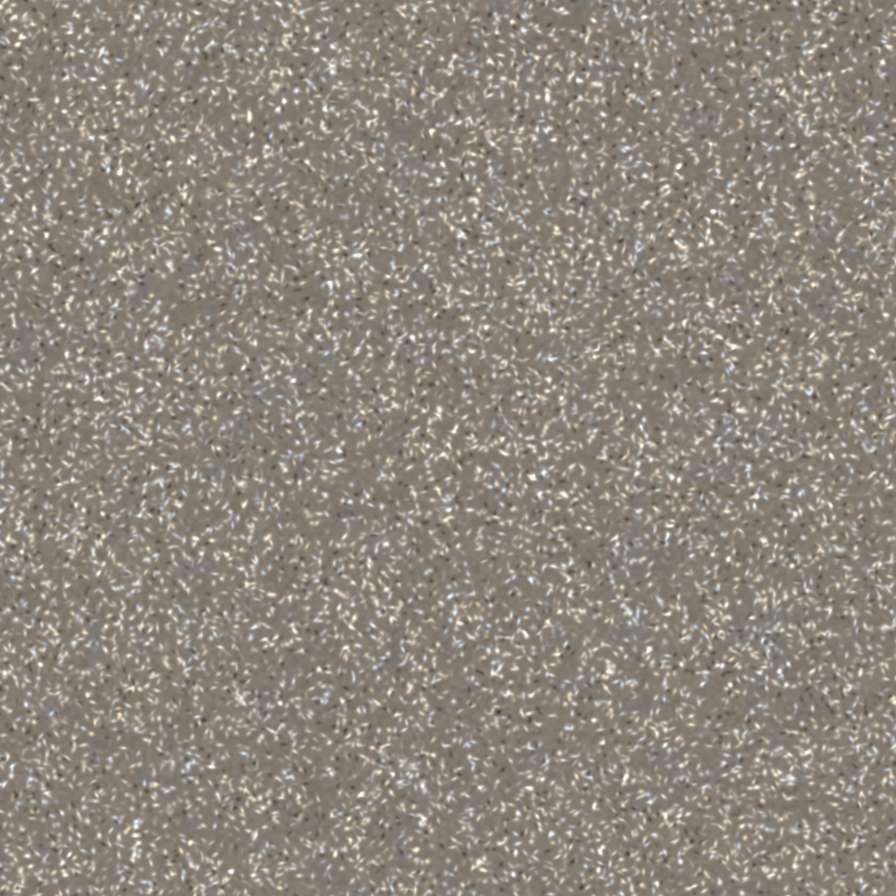
Give the GLSL for this texture, as a Shadertoy shader.

```glsl
vec4 hash4(vec2 cell, float seed) {
    vec4 p = fract(vec4(cell.xyx, cell.y + seed) * vec4(0.1031, 0.1030, 0.0973, 0.1099) + seed * 0.137);
    p += dot(p, p.wzxy + 33.33);
    return fract((p.xxyz + p.yzzw) * p.zywx);
}

float valueNoise(vec2 p, float seed) {
    vec2 cell = floor(p), f = fract(p);
    f = f * f * (3.0 - 2.0 * f);
    float low = mix(hash4(cell, seed).x, hash4(cell + vec2(1, 0), seed).x, f.x);
    float high = mix(hash4(cell + vec2(0, 1), seed).x, hash4(cell + vec2(1, 1), seed).x, f.x);
    return mix(low, high, f.y);
}

// Sum of soft, randomly turned elliptical flecks; one candidate per grid cell
vec3 flecks(vec2 uv, float cells, float radius, float stretch, float density, float seed) {
    vec2 p = uv * cells, home = floor(p);
    vec3 light = vec3(0);
    for (int y = -1; y <= 1; y++)
    for (int x = -1; x <= 1; x++) {
        vec2 cell = home + vec2(x, y);
        vec4 place = hash4(cell, seed), look = hash4(cell, seed + 7.0);
        float clump = valueNoise(cell / cells * 28.0, seed + 3.0);
        float present = step(place.z, density * (0.5 + clump));
        float angle = 6.2832 * place.w;
        vec2 axis = vec2(cos(angle), sin(angle));
        vec2 d = (p - cell - place.xy) / cells;
        float aspect = 1.0 + stretch * look.x;
        vec2 q = vec2(dot(d, axis), dot(d, vec2(-axis.y, axis.x)));
        q *= vec2(inversesqrt(aspect), sqrt(aspect)) / radius;
        vec3 tint = mix(vec3(1.06, 1.0, 0.84), vec3(0.80, 1.0, 1.22), look.y * look.y * 1.2);
        light += present * look.z * tint * exp(-dot(q, q));
    }
    return light;
}

void mainImage(out vec4 fragColor, in vec2 fragCoord) {
    vec2 uv = fragCoord / iResolution.y;

    // Taupe ground with faint mottling
    float fine = valueNoise(uv * 210.0, 1.0) - 0.5;
    float broad = valueNoise(uv * 45.0, 2.0) - 0.5;
    vec3 color = vec3(0.507, 0.472, 0.432) + 0.055 * fine + 0.022 * broad;

    // Cool patches
    float cool = smoothstep(0.6, 1.0, valueNoise(uv * 38.0, 4.0));
    color += cool * vec3(-0.012, 0.004, 0.028);

    // Dark grit
    color -= 0.17 * flecks(uv, 97.0, 0.0027, 1.0, 0.42, 11.0).g;

    // Bright mineral grains, then rare long flakes
    color += 0.41 * flecks(uv, 110.0, 0.0028, 1.2, 0.5, 23.0);
    color += 0.41 * flecks(uv, 116.0, 0.0027, 1.2, 0.5, 41.0);
    color += 0.38 * flecks(uv, 24.0, 0.0042, 3.0, 0.22, 59.0);

    fragColor = vec4(min(color, vec3(0.97, 0.96, 0.94)), 1.0);
}
```
